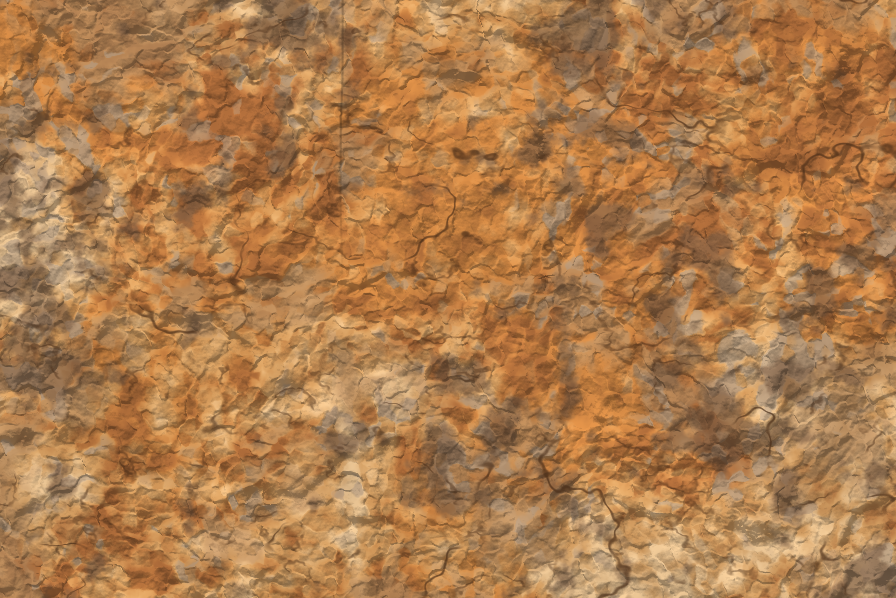
Write a Shadertoy shader that draws this texture.

```glsl
const vec3 ORANGE = vec3(0.74, 0.48, 0.24);
const vec3 RUST   = vec3(0.63, 0.39, 0.21);
const vec3 TAN    = vec3(0.74, 0.56, 0.35);
const vec3 CREAM  = vec3(0.79, 0.67, 0.51);
const vec3 OCHRE  = vec3(0.62, 0.47, 0.32);
const vec3 GREY   = vec3(0.57, 0.50, 0.43);
const vec3 STAIN  = vec3(0.41, 0.31, 0.23);
const vec3 CRACK  = vec3(0.28, 0.17, 0.09);
const vec2 LIGHT_DIR = vec2(-0.35, 0.94);
const float RELIEF = 0.125;       // strength of the shading
const float SLOPE_STEP = 0.0025;  // sampling distance for slopes
const float SEAM_X = 0.57;        // vertical mineral seam

vec2 hash2(vec2 p) {
    vec3 q = fract(p.xyx * vec3(0.1031, 0.1030, 0.0973));
    q += dot(q, q.yzx + 33.33);
    return fract((q.xx + q.yz) * q.zy);
}

float noise(vec2 p) {
    vec2 i = floor(p), f = fract(p);
    f = f * f * (3.0 - 2.0 * f);
    float low = mix(hash2(i).x, hash2(i + vec2(1, 0)).x, f.x);
    float high = mix(hash2(i + vec2(0, 1)).x, hash2(i + vec2(1, 1)).x, f.x);
    return mix(low, high, f.y);
}

float fbm(vec2 p) {
    float sum = 0.0, amp = 0.516;
    for (int i = 0; i < 5; i++) {
        sum += amp * noise(p);
        p = mat2(1.6, 1.2, -1.2, 1.6) * p + 7.3;
        amp *= 0.5;
    }
    return sum;
}

// Tilted chips with softened borders: x = height, y = random tone
vec2 chips(vec2 p) {
    vec2 cell = floor(p), sum = vec2(0);
    float total = 0.0;
    for (int y = -1; y <= 1; y++)
    for (int x = -1; x <= 1; x++) {
        vec2 id = cell + vec2(x, y);
        vec2 d = p - id - hash2(id);
        vec2 tilt = hash2(id + 71.7) * 2.0 - 1.0;
        float w = exp(-13.0 * dot(d, d)) + 1e-6;
        sum += w * vec2(dot(tilt, d) + 0.2 * tilt.x, hash2(id + 19.1).y);
        total += w;
    }
    return sum / total;
}

vec2 warp(vec2 p) {
    vec2 broad = vec2(noise(p * 7.0), noise(p * 7.0 + 40.0)) - 0.5;
    vec2 fine = vec2(fbm(p * 42.0), fbm(p * 42.0 + 90.0)) - 0.5;
    return p + 0.05 * broad + 0.02 * fine;
}

float height(vec2 p) {
    vec2 q = warp(p);
    float h = 0.7 * chips(q * 11.0).x / 11.0;
    h += 0.8 * chips(q * 27.0 + 5.0).x / 27.0;
    h += 0.7 * chips(q * 58.0 + 9.0).x / 58.0;
    return h + 0.9 * fbm(p * 45.0) / 45.0;
}

// Short broken lines along the middle level of a noise field
float cracks(vec2 p, float scale, float width) {
    vec2 q = mat2(0.85, 0.4, -0.5, 1.2) * p * scale;
    float line = 1.0 - smoothstep(0.1 * width, width, abs(fbm(q) - 0.5));
    return line * smoothstep(0.52, 0.66, fbm(p * scale * 1.7 + 31.0));
}

vec3 mineral(vec2 p) {
    vec2 q = warp(p);
    float chip = chips(q * 27.0 + 5.0).y - 0.5;
    float grain = chips(q * 58.0 + 9.0).y - 0.5;
    float mottle = fbm(p * 22.0 + 3.0) - 0.5;
    float speck = 0.13 * chip + 0.13 * grain + 0.4 * mottle;

    float iron = 0.5 + 0.8 * (fbm(q * 2.6 + 12.0) - 0.5) + speck;
    float pale = 0.5 + 0.8 * (fbm(q * 2.9 + 27.0) - 0.5) + speck;
    float seam = exp(-pow((q.x - SEAM_X) / 0.02, 2.0));
    pale += 0.10 * (0.5 - p.y);
    pale += 0.10 * seam * smoothstep(0.4, 0.6, noise(vec2(3.0, p.y * 6.0)));

    vec3 col = mix(RUST, ORANGE, smoothstep(0.34, 0.58, iron));
    col = mix(col, TAN, 0.9 * smoothstep(0.38, 0.58, pale));
    col = mix(col, CREAM, 0.9 * smoothstep(0.54, 0.74, pale));

    // Dull ochre veils, small grey pebbles and dark stains
    float veil = fbm(q * 8.0 + 17.0) + 0.2 * chip + 0.15 * grain;
    col = mix(col, OCHRE, 0.75 * smoothstep(0.48, 0.68, veil));
    float patches = fbm(p * 4.0 + 55.0) - 0.5;
    float pebble = smoothstep(0.2, 0.4, 0.6 * chip + 0.4 * grain + 0.7 * patches);
    col = mix(col, GREY, 0.6 * pebble);
    float stain = fbm(p * 19.0 + 80.0) + 0.6 * patches;
    col = mix(col, STAIN, 0.65 * smoothstep(0.58, 0.76, stain));
    return col * (1.0 + 0.2 * mottle + 0.1 * grain);
}

void mainImage(out vec4 fragColor, in vec2 fragCoord) {
    vec2 p = fragCoord / iResolution.y;

    // Slopes lit from above
    float h = height(p);
    vec2 slope = vec2(height(p + vec2(SLOPE_STEP, 0)),
                      height(p + vec2(0, SLOPE_STEP))) - h;
    float facing = -dot(slope / SLOPE_STEP, LIGHT_DIR);
    vec3 col = mineral(p) * (1.02 + RELIEF * clamp(facing, -2.2, 0.9));

    // Broad unevenness and shadowed cracks
    col *= 0.96 + 0.12 * fbm(p * 5.0 + 66.0);
    float shadow = max(cracks(p, 4.0, 0.012), 0.7 * cracks(p + 4.0, 11.0, 0.03));
    col = mix(col, CRACK, 0.65 * shadow);

    // Hairline fracture beside the seam
    float bend = 0.006 * (noise(vec2(8.0, p.y * 9.0)) - 0.5);
    float hair = 1.0 - smoothstep(0.0005, 0.003, abs(p.x - SEAM_X + bend));
    col *= 1.0 - 0.2 * hair * smoothstep(0.45, 0.8, p.y);

    fragColor = vec4(clamp(col, 0.0, 1.0), 1.0);
}
```
